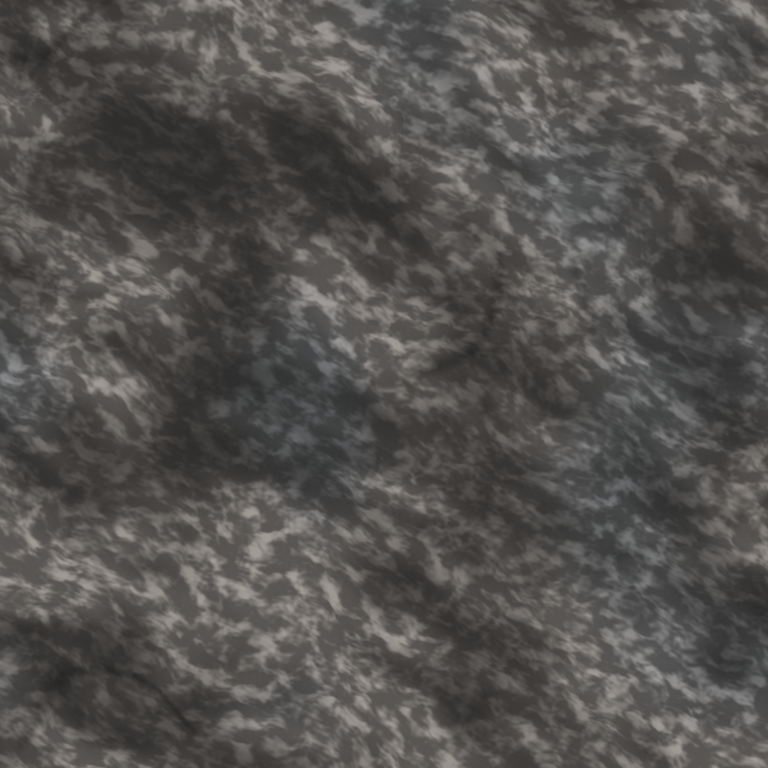
This texture is drawn by a WebGL 1 fragment shader. Its source:

```glsl
precision highp float;
// Weathered dark stone: broad diagonal shadows with soft mottled grain.
// Sheared gradient noise sets the tone, finer noise adds flecks that fade
// in the shadows, and masked noise contours leave faint dark cracks.

uniform vec2 u_resolution;

vec2 hashGradient(vec2 cell) {
  vec2 k = vec2(dot(cell, vec2(127.1, 311.7)), dot(cell, vec2(269.5, 183.3)));
  return fract(sin(k) * 43758.5453) * 2.0 - 1.0;
}

// Signed gradient noise with quintic blending
float noise(vec2 p) {
  vec2 i = floor(p);
  vec2 f = p - i;
  vec2 w = f * f * f * (f * (f * 6.0 - 15.0) + 10.0);
  float a = dot(hashGradient(i), f);
  float b = dot(hashGradient(i + vec2(1.0, 0.0)), f - vec2(1.0, 0.0));
  float c = dot(hashGradient(i + vec2(0.0, 1.0)), f - vec2(0.0, 1.0));
  float d = dot(hashGradient(i + vec2(1.0, 1.0)), f - vec2(1.0, 1.0));
  return mix(mix(a, b, w.x), mix(c, d, w.x), w.y);
}

float fbm(vec2 p, float gain) {
  float sum = 0.0;
  float amplitude = 1.0;
  for (int octave = 0; octave < 3; octave++) {
    sum += amplitude * noise(p);
    p = p * 2.03 + vec2(17.3, 9.1);
    amplitude *= gain;
  }
  return sum;
}

// Thin dark contours, broken up by a mask
float cracks(vec2 p) {
  vec2 bent = p + 0.06 * vec2(noise(p * 7.0), noise(p * 7.0 + 31.0));
  float line = 1.0 - smoothstep(0.0, 0.035, abs(noise(bent * 3.2 + 5.0)));
  return line * smoothstep(0.0, 0.25, noise(p * 4.0 + 61.0));
}

void main() {
  vec2 uv = gl_FragCoord.xy / u_resolution.y;

  // Axes along and across the descending streaks
  vec2 along = vec2(cos(0.5), -sin(0.5));
  vec2 q = vec2(dot(uv, along), dot(uv, vec2(-along.y, along.x)));
  q += 0.025 * vec2(noise(uv * 6.0 + 3.0), noise(uv * 6.0 + 43.0));

  // Broad light and shadow, darkest in a band at the left
  float shade = fbm(q * vec2(2.6, 5.2) + 11.0, 0.6);
  shade += 0.3 * noise(q * vec2(11.0, 24.0) + 71.0);
  vec2 band = (q - vec2(-0.05, 0.6)) / vec2(0.45, 0.14);
  shade += 0.08 - 0.28 * exp(-dot(band, band));
  float tone = smoothstep(-0.42, 0.42, shade);

  // Flecks, slightly stretched along the streaks
  vec2 grainPoint = q + 0.007 * vec2(noise(uv * 31.0), noise(uv * 31.0 + 19.0));
  float grain = fbm(grainPoint * vec2(28.0, 47.0) + 23.0, 0.58);
  float fleck = smoothstep(-0.24, 0.52, grain);

  float light = 0.18 + 0.155 * tone + fleck * (0.06 + 0.21 * tone);
  light *= 1.0 - 0.2 * cracks(uv);
  light += 0.012 * noise(uv * 170.0);

  // Warm grey stone with a few cooler patches
  vec3 warm = vec3(1.04, 1.0, 0.965);
  vec3 cool = vec3(0.99, 1.0, 1.01);
  float coolness = smoothstep(0.0, 0.3, noise(uv * 3.0 + 83.0));
  gl_FragColor = vec4(light * mix(warm, cool, coolness), 1.0);
}
```
